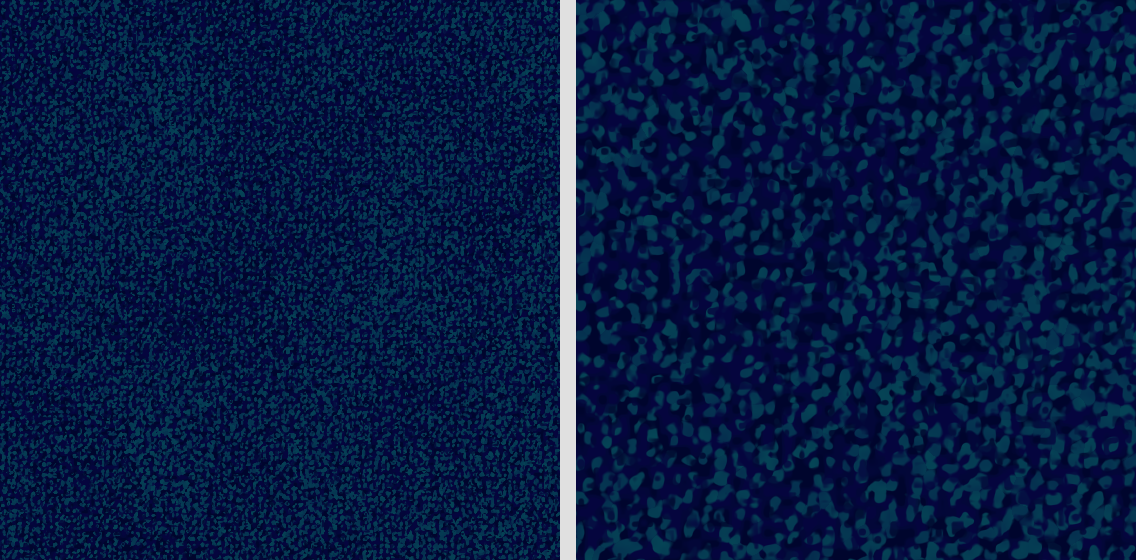
Left: the whole. Right: its middle third, enlarged.
Write a WebGL 2 fragment shader that draws this texture.

```glsl
#version 300 es
precision highp float;
// Fine pebbled grain: small tilted teal flecks scattered over deep navy.

uniform vec2 u_resolution;
out vec4 fragColor;

const float CELLS = 96.0;              // flecks across the canvas height
const float JITTER = 0.72;             // scatter of flecks inside their cells
const vec2 RADII = vec2(0.32, 0.46);   // mean half-axes, in cells
const float SIZE_SPREAD = 0.5;         // relative variation of each half-axis
const float TILT = -0.3;               // mean lean of the flecks, in radians
const float TILT_SPREAD = 1.3;
const float ROUGHNESS = 0.42;          // raggedness of the outlines
const float SOFTNESS = 0.09;           // half-width of the edge, in cells
const float PIT_DEPTH = 0.8;           // darkness of the pits inside flecks
const float DRIFT = 0.12;              // broad variation in fleck size

const vec3 NAVY_DARK = vec3(0.00, 0.02, 0.175);
const vec3 NAVY = vec3(0.01, 0.027, 0.22);
const vec3 NAVY_LIGHT = vec3(0.02, 0.02, 0.245);
const vec3 TEAL_DULL = vec3(0.02, 0.17, 0.305);
const vec3 TEAL_BRIGHT = vec3(0.02, 0.275, 0.338);

// Integer hash giving four values in 0..1 for a cell and a seed.
vec4 hash4(vec2 cell, int seed) {
    uvec4 v = uvec4(ivec4(ivec2(cell), seed, seed + 7));
    v = v * 1664525u + 1013904223u;
    v += v.yzxy * v.wxyz;
    v ^= v >> 16u;
    v += v.yzxy * v.wxyz;
    v ^= v >> 16u;
    return vec4(v >> 8u) / 16777216.0;
}

float valueNoise(vec2 p, int seed) {
    vec2 i = floor(p), f = fract(p);
    f = f * f * (3.0 - 2.0 * f);
    float low = mix(hash4(i, seed).x, hash4(i + vec2(1, 0), seed).x, f.x);
    float high = mix(hash4(i + vec2(0, 1), seed).x, hash4(i + vec2(1, 1), seed).x, f.x);
    return mix(low, high, f.y);
}

mat2 rotation(float angle) {
    float c = cos(angle), s = sin(angle);
    return mat2(c, s, -s, c);
}

// Returns the distance to the closest fleck and that fleck's tone.
vec2 closestFleck(vec2 p) {
    vec2 base = floor(p);
    vec2 closest = vec2(10.0, 0.0);
    for (int y = -1; y <= 1; y++) {
        for (int x = -1; x <= 1; x++) {
            vec2 cell = base + vec2(x, y);
            vec4 place = hash4(cell, 1);
            vec4 shape = hash4(cell, 2);
            vec2 center = cell + 0.5 + JITTER * (place.xy - 0.5);
            vec2 radii = RADII * (1.0 + SIZE_SPREAD * (shape.xy - 0.5));
            float angle = TILT + TILT_SPREAD * (place.z - 0.5);
            vec2 q = (p - center) * rotation(angle);
            float d = (length(q / radii) - 1.0) * min(radii.x, radii.y);
            if (d < closest.x) closest = vec2(d, shape.z);
        }
    }
    return closest;
}

// Navy ground shifting between three close shades.
vec3 groundColor(vec2 p) {
    float n = smoothstep(0.12, 0.88, valueNoise(p * 1.7, 3));
    vec3 color = mix(NAVY_DARK, NAVY, smoothstep(0.05, 0.4, n));
    return mix(color, NAVY_LIGHT, smoothstep(0.55, 0.9, n));
}

void main() {
    vec2 p = gl_FragCoord.xy / u_resolution.y * CELLS;
    float pixel = CELLS / u_resolution.y;
    float edge = max(SOFTNESS, 0.5 * pixel);

    // Ragged outline, with a slow drift in size across the canvas
    vec2 fleck = closestFleck(p);
    float wobble = ROUGHNESS * (valueNoise(p * 2.6, 4) - 0.5);
    float drift = DRIFT * (valueNoise(p / 14.0, 5) - 0.5);
    float cover = 1.0 - smoothstep(-edge, edge, fleck.x + wobble + drift);

    // Dark pits break up the fleck interiors
    float pits = smoothstep(0.56, 0.8, valueNoise(p * 2.3 + 31.7, 6));
    cover *= 1.0 - PIT_DEPTH * pits;

    float tone = mix(fleck.y, valueNoise(p * 2.0, 8), 0.4);
    vec3 teal = mix(TEAL_DULL, TEAL_BRIGHT, tone);
    fragColor = vec4(mix(groundColor(p), teal, cover), 1.0);
}
```
